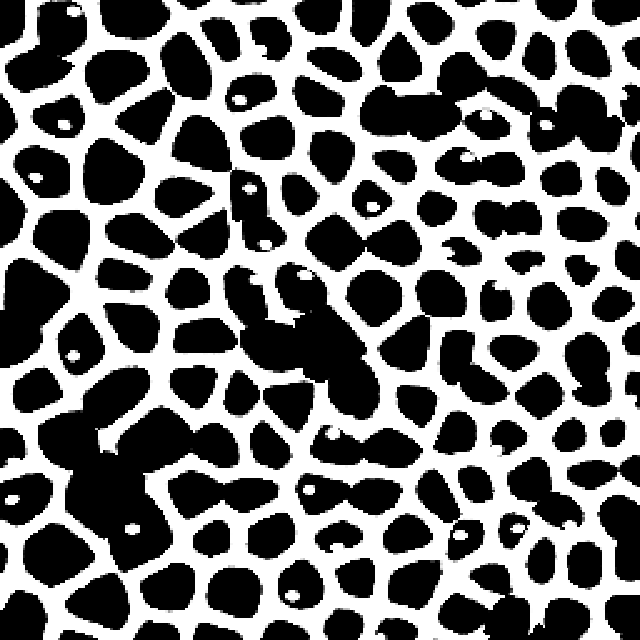
A three.js fragment shader for this pattern:

```glsl
varying vec2 vUv;

vec2 hash2(vec2 p) {
  vec2 s = vec2(dot(p, vec2(127.1, 311.7)), dot(p, vec2(269.5, 183.3)));
  return fract(sin(s) * 43758.545);
}

float gradDot(vec2 cell, vec2 corner, vec2 f) {
  return dot(hash2(cell + corner) * 2.0 - 1.0, f - corner);
}

float gradientNoise(vec2 p) {
  vec2 i = floor(p), f = fract(p);
  vec2 w = f * f * f * (f * (f * 6.0 - 15.0) + 10.0);
  float low = mix(gradDot(i, vec2(0.0), f), gradDot(i, vec2(1.0, 0.0), f), w.x);
  float high = mix(gradDot(i, vec2(0.0, 1.0), f), gradDot(i, vec2(1.0), f), w.x);
  return mix(low, high, w.y);
}

// Jittered centre of a spot, with every second row shifted
vec2 spotCentre(vec2 id) {
  float shift = 0.5 * mod(id.y, 2.0);
  return id + vec2(0.5 + shift, 0.5) + (hash2(id) - 0.5) * vec2(0.62, 0.56);
}

// Bent rows: wide spots on the left, small round ones on the right
vec2 hideCoords(vec2 p) {
  float fan = 0.25 * p.x + 0.08 * p.x * p.x;
  return vec2(8.5 * p.x + 1.8 * p.x * p.x, 11.5 * (p.y + fan * (p.y - 0.35)));
}

// Signed distance to the spot outlines, positive inside
float spots(vec2 p) {
  vec2 bend = vec2(gradientNoise(p * 5.0 + 3.0), gradientNoise(p * 5.0 + 19.0));
  vec2 q = hideCoords(p + 0.022 * bend);
  vec2 size = 1.0 / vec2(8.5 + 3.6 * p.x, 11.5 * (1.0 + 0.25 * p.x + 0.08 * p.x * p.x));
  vec2 base = floor(q), id = base, near = vec2(0.0);
  float best = 1e3;

  // Nearest centre
  for (int j = -2; j <= 2; j++) {
    for (int i = -2; i <= 2; i++) {
      vec2 cell = base + vec2(float(i), float(j));
      vec2 r = (spotCentre(cell) - q) * size;
      if (dot(r, r) < best) {
        best = dot(r, r);
        near = r;
        id = cell;
      }
    }
  }

  // Rounded distance to the cell borders; some neighbours fuse
  float sum = 0.0;
  for (int j = -2; j <= 2; j++) {
    for (int i = -2; i <= 2; i++) {
      if (i == 0 && j == 0) continue;
      vec2 cell = id + vec2(float(i), float(j));
      vec2 r = (spotCentre(cell) - q) * size;
      float border = dot(0.5 * (near + r), normalize(r - near));
      float fused = step(hash2(id + cell + 57.0).x, 0.13);
      sum += exp(-(border + 0.021 * fused) / 0.007);
    }
  }
  vec2 trait = hash2(id + 31.0);
  float d = -0.007 * log(sum) - 0.0105 + 0.003 * (trait.x - 0.5);
  d += 0.0035 * gradientNoise(p * 48.0) + 0.002 * gradientNoise(p * 110.0);

  // A bite out of some spots
  float turn = 6.2832 * trait.y;
  vec2 bite = near + vec2(0.027, 0.020) * vec2(cos(turn), sin(turn));
  float hole = length(bite * vec2(0.8, 1.1)) - 0.009;
  return trait.x < 0.24 ? min(d, hole) : d;
}

void main() {
  // Coarse grain gives the outlines their stepped edge
  vec2 grain = (floor(vUv * 256.0) + 0.5) / 256.0;
  float ink = smoothstep(-0.0009, 0.0009, spots(grain));
  gl_FragColor = vec4(vec3(1.0 - ink), 1.0);
}
```
